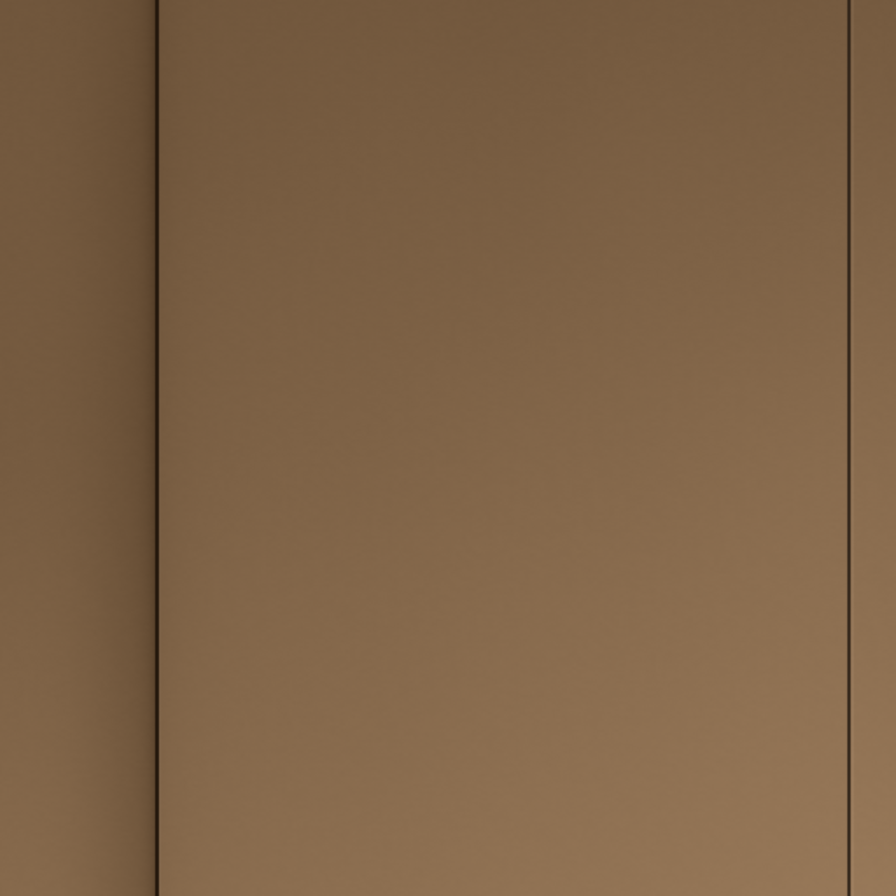
Write a Shadertoy shader that draws this texture.

```glsl
// Satin bronze wall panels split by two dark vertical seams, lit from the lower right.

float hash(vec2 p) {
    return fract(sin(dot(p, vec2(127.1, 311.7))) * 43758.5453);
}

float valueNoise(vec2 p) {
    vec2 cell = floor(p);
    vec2 f = fract(p);
    f = f * f * (3.0 - 2.0 * f);
    float low = mix(hash(cell), hash(cell + vec2(1.0, 0.0)), f.x);
    float high = mix(hash(cell + vec2(0.0, 1.0)), hash(cell + 1.0), f.x);
    return mix(low, high, f.y);
}

// Bronze ramp: green and blue follow the red level.
vec3 bronze(float level) {
    return vec3(0.42, 0.32, 0.22) + (level - 0.42) * vec3(1.0, 0.87, 0.73);
}

// Blend through top, middle and bottom levels; depth runs from 0 to 1 downwards.
float verticalRamp(vec3 levels, float depth) {
    float upper = mix(levels.x, levels.y, depth * 2.0);
    float lower = mix(levels.y, levels.z, depth * 2.0 - 1.0);
    return mix(upper, lower, smoothstep(0.3, 0.7, depth));
}

// Soft-edged vertical line.
float seam(float x, float center, float halfWidth, float softness) {
    return 1.0 - smoothstep(halfWidth - softness, halfWidth + softness, abs(x - center));
}

// Shade that fades out with distance on one side of an edge.
float edgeShade(float offset, float reach) {
    return step(0.0, offset) * exp(-max(offset, 0.0) / reach);
}

float leftPanel(float x, float depth, float edge) {
    float level = verticalRamp(vec3(0.440, 0.464, 0.530), depth);
    float fold = smoothstep(0.0, edge, x);
    level -= fold * fold * mix(0.038, 0.070, depth);
    return level - 0.10 * edgeShade(edge - x, 0.009);
}

float mainPanel(float x, float depth, float edge) {
    float nearSide = verticalRamp(vec3(0.444, 0.482, 0.537), depth);
    float farSide = verticalRamp(vec3(0.458, 0.535, 0.592), depth);
    float level = mix(nearSide, farSide, clamp((x - edge) / 0.77, 0.0, 1.0));
    return level - 0.025 * edgeShade(x - edge, 0.028);
}

void mainImage(out vec4 fragColor, in vec2 fragCoord) {
    const float LEFT_SEAM = 0.1753;
    const float RIGHT_SEAM = 0.9475;
    vec2 uv = fragCoord / iResolution.xy;
    float depth = 1.0 - uv.y;
    float pixel = 1.0 / iResolution.x;
    float soft = max(0.8 * pixel, 0.0014);

    // Panel shading
    float side = smoothstep(-pixel, pixel, uv.x - LEFT_SEAM);
    float level = mix(leftPanel(uv.x, depth, LEFT_SEAM),
                      mainPanel(uv.x, depth, LEFT_SEAM), side);

    // Broad mottling and fine brushed grain
    level += 0.006 * (valueNoise(uv * vec2(7.0, 6.0)) - 0.5);
    level += 0.007 * (valueNoise(uv * vec2(170.0, 260.0)) - 0.5);
    level += 0.004 * (hash(floor(uv * 512.0)) - 0.5);
    vec3 color = bronze(level);

    // Lit bevels beside the seams
    float leftBevel = seam(uv.x, LEFT_SEAM + 0.0033, 0.0010, soft);
    color += leftBevel * vec3(0.020, 0.025, 0.030) * depth;
    float rightBevel = seam(uv.x, RIGHT_SEAM + 0.0042, 0.0012, soft);
    color += rightBevel * 0.035;

    // Dark grooves
    vec3 groove = vec3(0.12, 0.075, 0.035);
    color = mix(color, groove, 0.94 * seam(uv.x, LEFT_SEAM, 0.0021, soft));
    color = mix(color, groove + 0.05, 0.92 * seam(uv.x, RIGHT_SEAM, 0.0018, soft));

    fragColor = vec4(clamp(color, 0.0, 1.0), 1.0);
}
```
